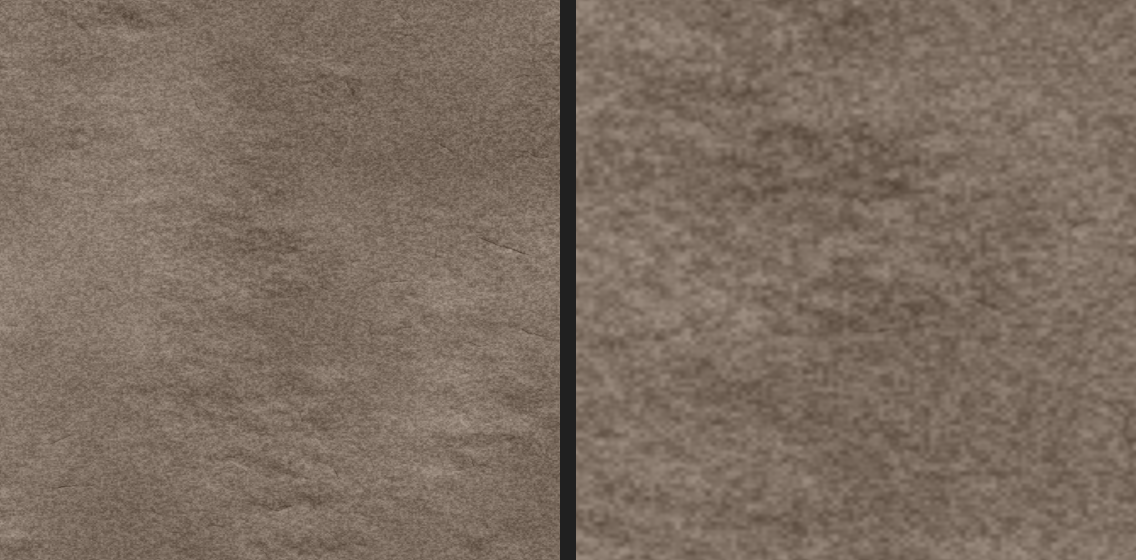
Left, the full canvas; right, a detail of the centre.
Reproduce this texture procedurally as a WebGL 1 fragment shader.

```glsl
precision highp float;
uniform vec2 u_resolution;

float hash(vec2 p) {
  vec3 q = fract(p.xyx * vec3(0.1031, 0.1030, 0.0973));
  q += dot(q, q.yzx + 33.33);
  return fract((q.x + q.y) * q.z);
}

float noise(vec2 p) {
  vec2 cell = floor(p), f = fract(p);
  f = f * f * (3.0 - 2.0 * f);
  return mix(mix(hash(cell), hash(cell + vec2(1.0, 0.0)), f.x),
             mix(hash(cell + vec2(0.0, 1.0)), hash(cell + 1.0), f.x), f.y);
}

float fbm(vec2 p) {
  float sum = 0.0, amplitude = 0.5;
  for (int i = 0; i < 5; i++) {
    sum += amplitude * noise(p);
    p = mat2(1.6, 1.2, -1.2, 1.6) * p + 17.3;
    amplitude *= 0.5;
  }
  return sum;
}

// One crack per cell: a thin dark line with a shaded upper and a lit lower lip
float cracks(vec2 uv, float scale, float seed) {
  vec2 p = uv * scale + seed;
  vec2 home = floor(p);
  float tone = 0.0;
  for (int y = -1; y <= 1; y++) {
    for (int x = -1; x <= 1; x++) {
      vec2 cell = home + vec2(float(x), float(y));
      vec2 center = cell + 0.2 + 0.6 * vec2(hash(cell + 3.1), hash(cell + 7.7));
      float angle = -0.5 + 1.5 * (hash(cell + 12.4) - 0.5);
      float halfLength = 0.15 + 0.33 * hash(cell + 19.6);
      float strength = smoothstep(0.35, 1.0, hash(cell + 27.2));
      float c = cos(angle), s = sin(angle);
      vec2 q = mat2(c, -s, s, c) * (p - center);
      q.y += 1.6 * (hash(cell + 31.9) - 0.5) * q.x * q.x;
      float d = q.y / scale;
      float taper = 1.0 - smoothstep(0.3, 1.0, abs(q.x) / halfLength);
      float line = exp(-d * d / 0.0000026);
      float lip = d / 0.004 * exp(-abs(d) / 0.004);
      tone -= strength * taper * (0.13 * line + 0.09 * lip);
    }
  }
  return tone;
}

void main() {
  vec2 uv = gl_FragCoord.xy / u_resolution.y;

  // Broad cloudy mottling
  float tone = 0.17 * (fbm(uv * 4.0 + 5.0) - 0.485);

  // Rough stone relief lit from one side, stronger in patches
  vec2 slab = vec2(14.0, 22.0);
  float slope = fbm(uv * slab) - fbm((uv + vec2(0.002, 0.005)) * slab);
  float patches = smoothstep(0.35, 0.65, fbm(uv * 7.0 + 40.0));
  tone += slope * (0.15 + 0.45 * patches);

  // Ragged, broken cracks in three sizes
  vec2 warp = vec2(fbm(uv * 14.0 + 60.0), fbm(uv * 14.0 + 90.0)) - 0.485;
  vec2 ragged = uv + 0.05 * warp;
  float broken = smoothstep(0.25, 0.6, noise(uv * 28.0 + 11.0));
  float fractures = cracks(ragged, 5.0, 20.0)
                  + 0.75 * cracks(ragged, 9.0, 50.0)
                  + 0.5 * cracks(ragged, 16.0, 80.0);
  tone += fractures * (0.25 + 0.75 * broken);

  // Fine grain, slightly wider than tall
  tone += 0.10 * (noise(uv * vec2(170.0, 260.0)) - 0.5);
  tone += 0.11 * (noise(uv * vec2(330.0, 400.0) + 70.0) - 0.5);

  vec3 stone = vec3(0.51, 0.45, 0.40);
  gl_FragColor = vec4(stone + tone, 1.0);
}
```
